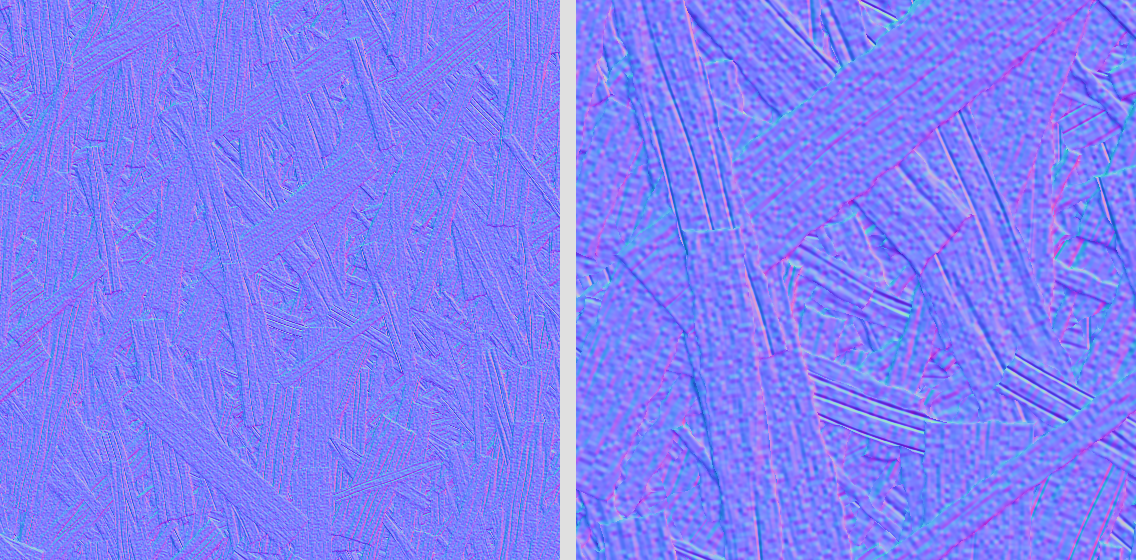
Left: the whole. Right: its middle third, enlarged.
Write a three.js fragment shader that draws this texture map.

```glsl
varying vec2 vUv;

const int LARGE_LAYERS = 9;
const int ALL_LAYERS = 15;
const float LARGE_CELL = 0.28;
const float SMALL_CELL = 0.09;
const vec2 HALF_LENGTH = vec2(0.35, 0.7);    // range, in cells
const vec2 HALF_WIDTH = vec2(0.035, 0.15);   // range, in cells
const float UPRIGHT_SHARE = 0.7;
const float EDGE_WIDTH = 0.0012;
const float EDGE_SLOPE = 0.75;
const float WARP = 0.0035;
const float WARP_SCALE = 110.0;
const float PATCH_SCALE = 28.0;
const float FIBRE_HEIGHT = 0.0008;
const float RIDGE_HEIGHT = 0.0009;
const float GROOVE_DEPTH = 0.0012;
const float SPECKLE_HEIGHT = 0.0009;
const float RELIEF = 1.15;
const float SAMPLE_STEP = 0.0012;

float hash(vec2 p) {
  return fract(sin(dot(p, vec2(127.1, 311.7))) * 43758.5453);
}

vec4 hash4(vec2 p) {
  float d = dot(p, vec2(127.1, 311.7));
  return fract(sin(d + vec4(0.0, 1.7, 3.9, 5.3)) * 43758.5453);
}

float noise(vec2 p) {
  vec2 i = floor(p);
  vec2 f = fract(p);
  f = f * f * (3.0 - 2.0 * f);
  return mix(mix(hash(i), hash(i + vec2(1.0, 0.0)), f.x),
             mix(hash(i + vec2(0.0, 1.0)), hash(i + 1.0), f.x), f.y);
}

// Wood grain running along y: fibres, ridges, thin splits, speckle
float grain(vec2 p, float seed) {
  vec2 q = p + seed * vec2(5.3, 3.7);
  q.x += 0.0008 * sin(q.y * 55.0 + seed * 40.0);
  float fibre = noise(q * vec2(380.0, 80.0));
  float ridge = noise(q * vec2(180.0, 12.0));
  float split = abs(noise(q * vec2(100.0, 6.0) + 9.0) - 0.5);
  float groove = 1.0 - smoothstep(0.0, 0.12, split);
  float coarseness = mix(0.2, 1.2, fract(seed * 7.31));
  return FIBRE_HEIGHT * fibre + SPECKLE_HEIGHT * noise(q * 340.0)
       + coarseness * (RIDGE_HEIGHT * ridge - GROOVE_DEPTH * groove);
}

// Tilt from vertical: mostly upright, the rest lying across either way
float strandTilt(float r, float spread) {
  float upright = (r / UPRIGHT_SHARE - 0.5) * spread;
  float t = 2.0 * (r - UPRIGHT_SHARE) / (1.0 - UPRIGHT_SHARE);
  float across = (t < 1.0 ? -1.0 : 1.0) * mix(0.6, 1.25, fract(t));
  return r < UPRIGHT_SHARE ? upright : across;
}

// Strand axes to canvas axes, with axis = (cos, sin) of the tilt
vec2 toCanvas(vec2 v, vec2 axis) {
  return vec2(axis.x * v.x + axis.y * v.y, axis.x * v.y - axis.y * v.x);
}

void main() {
  // A shared wobble makes the strand sides ragged
  vec2 wobble = vec2(noise(vUv * WARP_SCALE), noise(vUv * WARP_SCALE + 31.0)) - 0.5;
  vec2 uv = vUv + WARP * wobble;

  // Bare spots hold splinters turned every way
  vec2 patchId = floor(PATCH_SCALE * vec2(uv.x + 0.4 * uv.y, 0.7 * uv.y - 0.3 * uv.x));
  float topSeed = hash(patchId);
  float patchTilt = 3.0 * topSeed - 1.5;
  vec2 topAxis = vec2(cos(patchTilt), sin(patchTilt));
  vec2 local = toCanvas(vUv, vec2(topAxis.x, -topAxis.y));
  vec2 edge = vec2(0.0);
  bool found = false;

  // Search from the top layer down, stopping at the first strand hit
  for (int layer = 0; layer < ALL_LAYERS; layer++) {
    if (found) break;
    float n = float(layer);
    bool isLarge = layer < LARGE_LAYERS;
    float cell = isLarge ? LARGE_CELL : SMALL_CELL;
    float spread = isLarge ? 0.95 : 1.9;
    vec2 grid = uv / cell + fract(n * vec2(0.618, 0.381));
    vec2 base = floor(grid - 0.5);
    for (int k = 0; k < 4; k++) {
      float row = floor(float(k) * 0.5);
      vec2 corner = base + vec2(float(k) - 2.0 * row, row);
      vec4 r = hash4(corner + n * vec2(37.0, 53.0));
      vec2 p = (grid - corner - 0.25 - 0.5 * r.xy) * cell;
      float tilt = strandTilt(r.z, spread);
      vec2 axis = vec2(cos(tilt), sin(tilt));
      vec2 q = toCanvas(p, vec2(axis.x, -axis.y));
      float seed = fract(r.x * 13.0 + r.y * 7.0);
      float w = fract(r.w * 7.0);
      vec2 halfSize = cell * vec2(mix(HALF_WIDTH.x, HALF_WIDTH.y, w * w),
                                  mix(HALF_LENGTH.x, HALF_LENGTH.y, r.w));

      // Tapered sides and slanted ends
      vec2 d = abs(q) - halfSize;
      d.x += 0.2 * (seed - 0.5) * q.y * halfSize.x / halfSize.y;
      d.y += 0.3 * (seed - 0.5) * q.x;
      float dist = max(d.x, d.y);

      // The step at the rim faces outward on both sides of it
      vec2 outward = d.x > d.y ? vec2(sign(q.x), 0.0) : vec2(0.0, sign(q.y));
      float rim = dist / EDGE_WIDTH;
      edge += toCanvas(outward, axis) * exp(-rim * rim) * mix(0.2, 1.0, seed);
      if (dist < 0.0) {
        found = true;
        topAxis = axis;
        topSeed = seed;
        local = toCanvas(vUv - uv + p, vec2(axis.x, -axis.y));
        break;
      }
    }
  }

  // Grain slope and rim slope, packed as a tangent-space normal
  float here = grain(local, topSeed);
  vec2 slope = vec2(grain(local + vec2(SAMPLE_STEP, 0.0), topSeed) - here,
                    grain(local + vec2(0.0, SAMPLE_STEP), topSeed) - here) / SAMPLE_STEP;
  vec2 lean = EDGE_SLOPE * edge - RELIEF * toCanvas(slope, topAxis);
  gl_FragColor = vec4(normalize(vec3(lean, 1.0)) * 0.5 + 0.5, 1.0);
}
```
